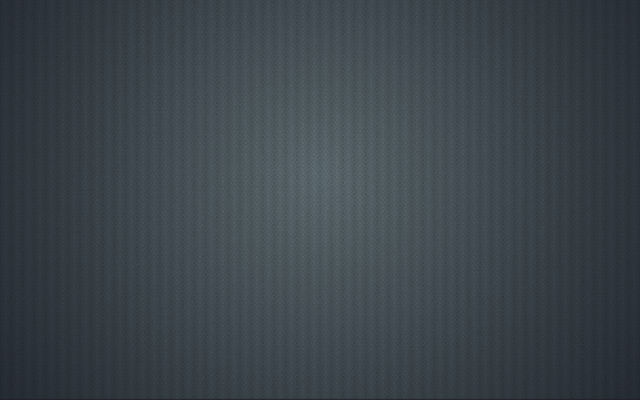
This background is drawn by a Shadertoy shader. Its source:

```glsl
// Slate blue-grey woven fabric with fine vertical stripes under a soft central glow.

float hash(vec2 cell) {
    vec3 q = fract(vec3(cell.xyx) * 0.1031);
    q += dot(q, q.yzx + 33.33);
    return fract((q.x + q.y) * q.z);
}

void mainImage(out vec4 fragColor, in vec2 fragCoord) {
    vec2 uv = fragCoord / iResolution.xy;
    float aspect = iResolution.x / iResolution.y;

    // Round glow, a little above the middle, falling off into dark corners
    float radius = length((uv - vec2(0.5, 0.56)) * vec2(aspect, 1.0));
    float glow = pow(max(1.0 - radius / 1.15, 0.0), 1.15);
    vec3 color = mix(vec3(0.115, 0.135, 0.165), vec3(0.345, 0.395, 0.415), glow);

    // Vertical stripes, dark along each seam
    float stripe = uv.x * 56.0;
    float shade = -0.038 * cos(6.28318 * stripe);

    // Nested diamond threads, mirrored within each stripe and each row
    float foldX = abs(fract(stripe) - 0.5);
    float foldY = abs(fract(uv.y * 35.0) - 0.5);
    float thread = sin(6.28318 * 3.0 * (foldX + foldY));
    shade += 0.045 * thread;

    // Fine cloth grain
    vec2 grainCell = floor(uv * vec2(320.0 * aspect, 320.0));
    shade += 0.06 * (hash(grainCell) - 0.5);
    color *= 1.0 + shade;

    // Thin dark plum hem along the bottom edge
    float hem = 1.0 - smoothstep(0.001, 0.005, uv.y);
    color = mix(color, vec3(0.13, 0.11, 0.15), 0.7 * hem);

    fragColor = vec4(color, 1.0);
}
```
